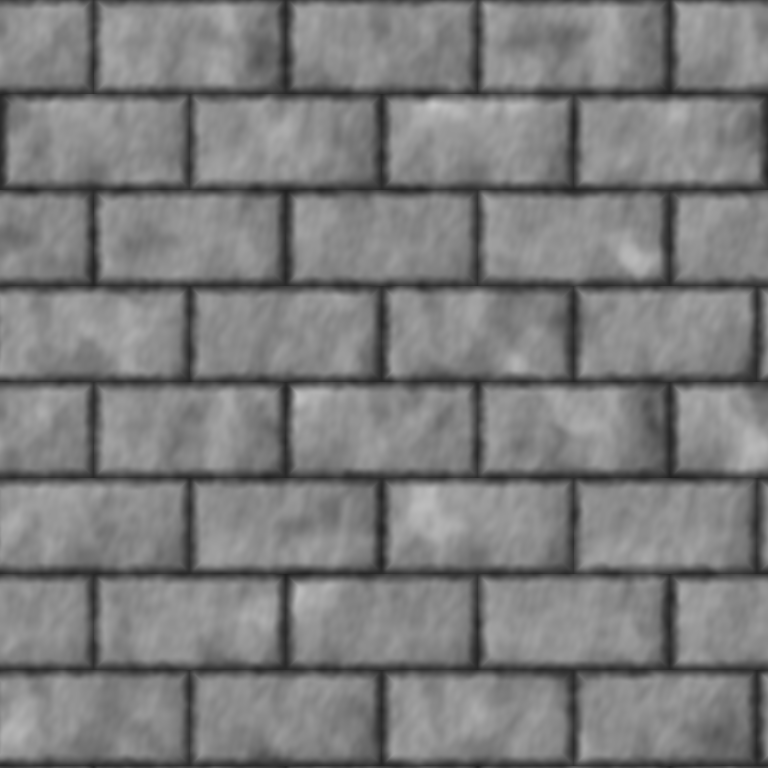
A Shadertoy shader for this texture:

```glsl
// Weathered grey block wall in running bond: 4 blocks across, 8 courses down.
// Each block is a rounded box with soft dark joints, edge shading from the
// upper left, slanted gradient-noise grain and a few larger stains.

const vec2 GRID = vec2(4.0, 8.0);            // blocks per canvas
const vec2 JOINT_SHIFT = vec2(-0.0025, 0.003);
const vec2 GRAIN_PERIOD = vec2(2.0, 4.0);    // blocks before grain recurs
const float JOINT_TONE = 0.155;
const float STONE_TONE = 0.56;
const float CORNER_RADIUS = 0.007;

vec2 hash2(vec2 p) {
    vec3 q = fract(p.xyx * vec3(0.1031, 0.1030, 0.0973));
    q += dot(q, q.yzx + 33.33);
    return fract((q.xx + q.yz) * q.zy);
}

float cornerSlope(vec2 cell, vec2 corner, vec2 f) {
    return dot(hash2(cell + corner) * 2.0 - 1.0, f - corner);
}

// Gradient noise, roughly -0.7 to 0.7
float gradientNoise(vec2 p) {
    vec2 cell = floor(p);
    vec2 f = p - cell;
    vec2 w = f * f * f * (f * (f * 6.0 - 15.0) + 10.0);
    float low = mix(cornerSlope(cell, vec2(0, 0), f), cornerSlope(cell, vec2(1, 0), f), w.x);
    float high = mix(cornerSlope(cell, vec2(0, 1), f), cornerSlope(cell, vec2(1, 1), f), w.x);
    return mix(low, high, w.y);
}

// Left joint of a column in block units; the wrap joint is out of line
float jointAt(float column, float row) {
    bool wrapJoint = mod(column, GRID.x) < 0.5 && mod(row, 2.0) < 0.5;
    return column + (wrapJoint ? (row < 5.5 ? -0.045 : 0.015) : 0.0);
}

// Distance inward from the edge of a rounded box
float insideBox(vec2 p, vec2 halfSize, float radius) {
    vec2 q = abs(p) - halfSize + radius;
    return radius - length(max(q, 0.0)) - min(max(q.x, q.y), 0.0);
}

// Broad mottling, upright streaks and faint grit
float stoneGrain(vec2 p, vec2 seed) {
    vec2 slanted = vec2(p.x - 0.2 * p.y, p.y);
    float mottling = gradientNoise(slanted * vec2(15.0, 9.0) + seed + 0.37);
    float streaks = gradientNoise(slanted * vec2(36.0, 19.0) + seed + 17.0);
    float grit = gradientNoise(slanted * vec2(78.0, 54.0) + seed + 41.0);
    return 0.16 * mottling + 0.12 * streaks + 0.065 * grit;
}

// Sparse light and dark patches
float stains(vec2 p) {
    float n = gradientNoise(p * vec2(10.0, 11.0) + 63.0)
            + 0.4 * gradientNoise(p * 28.0 + 9.0);
    return sign(n) * smoothstep(0.12, 0.6, abs(n));
}

// Bright left and top edges, dark right and bottom edges
float edgeShade(vec2 fromLow, vec2 fromHigh) {
    vec2 low = exp(-max(fromLow, 0.0) / 0.024);
    vec2 high = exp(-max(fromHigh, 0.0) / 0.024);
    return 0.05 * low.x - 0.10 * low.y - 0.15 * high.x + 0.03 * high.y;
}

// Every other upright joint, staggered by course, is wider
float wideJoint(float along, float row) {
    float nearest = floor(along + 0.5);
    float isWide = 1.0 - mod(nearest + row, 2.0);
    return isWide * smoothstep(0.08, 0.02, abs(along - nearest));
}

void mainImage(out vec4 fragColor, in vec2 fragCoord) {
    vec2 canvas = fragCoord / iResolution.xy;

    // Find the block: odd courses are shifted by half a block
    vec2 p = canvas - JOINT_SHIFT;
    float course = floor(p.y * GRID.y);
    float row = mod(course, GRID.y);
    float along = p.x * GRID.x - 0.5 * mod(row, 2.0);
    float column = floor(along);
    column += step(jointAt(column + 1.0, row), along);
    column -= 1.0 - step(jointAt(column, row), along);

    // Distances to the block edges in canvas units
    vec2 fromLow = vec2(along - jointAt(column, row), p.y * GRID.y - course) / GRID;
    vec2 size = vec2(jointAt(column + 1.0, row) - jointAt(column, row), 1.0) / GRID;
    vec2 fromHigh = size - fromLow;

    // Joint with a worn, uneven edge and patchy depth
    float wear = 0.003 * gradientNoise(canvas * 70.0)
               + 0.005 * gradientNoise(canvas * 30.0 + 25.0)
               - 0.0018 * wideJoint(along, row);
    float inset = insideBox(fromLow - 0.5 * size, 0.5 * size, CORNER_RADIUS) + wear;
    float stoneMask = smoothstep(-0.005, 0.0165, inset);
    float jointTone = JOINT_TONE + 0.08 * gradientNoise(canvas * 46.0 + 71.0);

    // Stone surface: grain recurs by block, tone and stains vary
    vec2 block = vec2(mod(column, GRID.x), row);
    vec2 seed = floor(hash2(mod(block, GRAIN_PERIOD) + 3.0) * 200.0);
    float blockTone = 0.03 * (hash2(block + 11.0).x - 0.5);
    float stone = STONE_TONE + blockTone + stoneGrain(fromLow, seed)
                + 0.13 * stains(canvas) + edgeShade(fromLow, fromHigh);

    float tone = mix(jointTone, stone, stoneMask);
    fragColor = vec4(vec3(clamp(tone, 0.0, 1.0)), 1.0);
}
```
